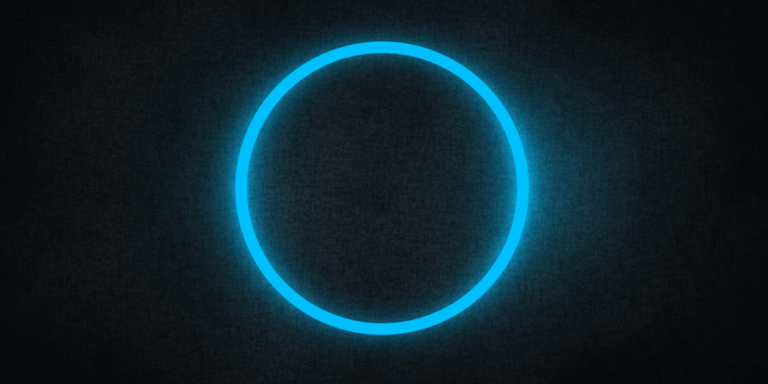
Reproduce this background procedurally as a Shadertoy shader.

```glsl
// A glowing cyan neon ring on a dark, worn fabric wall.
// The ring is a distance function with layered exponential glow;
// the wall combines fractal stains, woven grain and a vignette.

const vec3 NEON = vec3(0.005, 0.745, 0.99);
const vec3 WALL_DARK = vec3(0.035, 0.044, 0.054);
const vec3 WALL_LIGHT = vec3(0.088, 0.112, 0.130);

float hash(vec2 p) {
    vec3 q = fract(vec3(p.xyx) * 0.1031);
    q += dot(q, q.yzx + 33.33);
    return fract((q.x + q.y) * q.z);
}

float valueNoise(vec2 p) {
    vec2 cell = floor(p);
    vec2 f = fract(p);
    vec2 u = f * f * (3.0 - 2.0 * f);
    float low = mix(hash(cell), hash(cell + vec2(1, 0)), u.x);
    float high = mix(hash(cell + vec2(0, 1)), hash(cell + vec2(1, 1)), u.x);
    return mix(low, high, u.y);
}

float fractalNoise(vec2 p) {
    float sum = 0.0;
    float amplitude = 0.5;
    for (int i = 0; i < 5; i++) {
        sum += amplitude * valueNoise(p);
        p = mat2(1.6, 1.2, -1.2, 1.6) * p + 17.3;
        amplitude *= 0.5;
    }
    return sum;
}

float softSpot(vec2 p, vec2 size) {
    vec2 q = p / size;
    return exp(-dot(q, q));
}

// Fine speckle with short horizontal and vertical threads
float weave(vec2 p) {
    float speckle = valueNoise(p * 210.0 + 40.0);
    float warp = valueNoise(p * vec2(190.0, 35.0) + 80.0);
    float weft = valueNoise(p * vec2(35.0, 190.0) + 120.0);
    return 0.5 * speckle + 0.25 * (warp + weft);
}

vec3 wallColor(vec2 p, float grain) {
    float stains = fractalNoise(p * 4.0 + 60.0);
    float light = 0.30 + 0.65 * softSpot(p, vec2(0.80, 0.48));
    light += 0.9 * (stains - 0.48);
    vec3 wall = mix(WALL_DARK, WALL_LIGHT, clamp(light, -0.3, 1.2));
    float vignette = 1.0 - 0.55 * smoothstep(0.45, 1.15, length(p * vec2(0.85, 1.25)));
    return wall * vignette * (0.55 + 0.9 * grain);
}

// Tight halo all round, wider glow on the left and right flanks
float ringGlow(vec2 p, float edgeDistance) {
    float d = max(edgeDistance, 0.0);
    float flank = p.x * p.x / max(dot(p, p), 0.0001);
    float halo = 0.36 * exp(-d / 0.028);
    float wide = 0.30 * flank * exp(-d / 0.075);
    float spill = 0.13 * softSpot(p - vec2(0.44, 0.02), vec2(0.21, 0.23));
    return halo + wide + spill;
}

void mainImage(out vec4 fragColor, in vec2 fragCoord) {
    // Canvas height is one unit
    vec2 p = (fragCoord - 0.5 * iResolution.xy) / iResolution.y;
    float pixel = 1.0 / iResolution.y;
    p -= vec2(-0.005, 0.010);

    float edgeDistance = abs(length(p) - 0.367) - 0.0150;
    float grain = weave(p + 2.0);

    // Wall lit by the ring
    vec3 color = wallColor(p, grain);
    float glow = ringGlow(p, edgeDistance) * (0.86 + 0.28 * grain);
    color = mix(color, NEON, clamp(glow, 0.0, 1.0));

    // Solid tube
    float tube = 1.0 - smoothstep(-pixel, pixel, edgeDistance);
    color = mix(color, NEON, tube);

    fragColor = vec4(color, 1.0);
}
```
